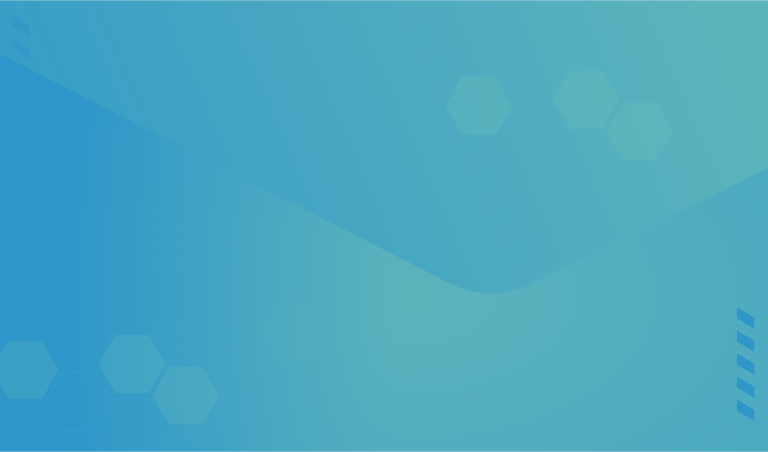
Reproduce this background procedurally as a WebGL 1 fragment shader.

```glsl
precision highp float;
// Blue and teal gradient backdrop with a curved fold, faint hexagons and slanted dashes.
uniform vec2 u_resolution;

const vec2 CLUSTER_START = vec2(0.0326, 0.4818);
const vec2 CLUSTER_SHIFT = vec2(0.591, -0.344);

// Anti-aliased coverage of a signed distance
float cover(float d) {
  float px = 1.0 / u_resolution.x;
  return 1.0 - smoothstep(-0.7 * px, 0.7 * px, d);
}

float smoothMin(float a, float b, float k) {
  float h = max(k - abs(a - b), 0.0) / k;
  return min(a, b) - 0.25 * h * h * k;
}

// Hexagon with its points to the left and right
float hexagon(vec2 p) {
  p = abs(p);
  return max(p.y, 0.866 * p.x + 0.5 * p.y) - 0.0378;
}

float outline(vec2 p) {
  return cover(abs(hexagon(p)) - 0.0012);
}

// Column of slanted dashes hanging from its top left corner
float dashes(vec2 p, float count) {
  p.y -= 0.6 * p.x;
  float row = clamp(floor(p.y / 0.03), 0.0, count - 1.0);
  vec2 halfSize = vec2(0.0113, 0.0073);
  vec2 d = abs(p - vec2(0.0, row * 0.03) - halfSize) - halfSize;
  return cover(max(d.x, d.y));
}

void main() {
  // Canvas width is 1, origin at the top left
  vec2 p = vec2(gl_FragCoord.x, u_resolution.y - gl_FragCoord.y) / u_resolution.x;
  float bottom = u_resolution.y / u_resolution.x;
  vec3 blue = vec3(0.18, 0.59, 0.79);
  vec3 teal = vec3(0.36, 0.705, 0.735);

  // Lower glow, falling off faster towards the left
  vec2 g = p - vec2(0.53, 0.385);
  g *= vec2(g.x < 0.0 ? 2.2 : 0.63, 1.1);
  float lower = 1.0 - length(g);

  // Upper slanted gradient, cut by a rounded valley
  float upper = 0.26 + 0.8 * p.x - 0.35 * p.y;
  float fold = smoothMin(0.0703 + 0.51 * p.x, 0.219 + 0.49 * (1.0 - p.x), 0.057);
  float tone = mix(lower, upper, cover((p.y - fold) * 0.89));
  vec3 color = mix(blue, teal, clamp(tone, 0.0, 1.0));

  // Two zigzag hexagon clusters, the second cell of each left hollow
  vec3 fillTint = vec3(0.40, 0.74, 0.73);
  vec3 lineTint = vec3(0.22, 0.62, 0.84);
  for (int c = 0; c < 2; c++) {
    float cluster = float(c);
    for (int i = 0; i < 4; i++) {
      float n = float(i);
      vec2 cell = vec2(0.0697 * n, 0.0449 * mod(n, 2.0) - 0.0039 * n);
      vec2 q = p - CLUSTER_START - cluster * CLUSTER_SHIFT - cell;
      if (i == 1) {
        color = mix(color, lineTint, outline(q) * mix(0.35, 0.05, cluster));
      } else {
        color = mix(color, fillTint, cover(hexagon(q)) * mix(0.26, 0.36, cluster));
      }
    }
  }
  color = mix(color, lineTint, 0.3 * outline(p - vec2(0.1706, 0.557)));
  color = mix(color, fillTint, 0.08 * cover(hexagon(p - vec2(0.3776, 0.432))));

  // Slanted dashes near two corners
  color = mix(color, blue, 0.6 * dashes(p - vec2(0.0156, 0.0195), 2.0));
  color = mix(color, blue, dashes(p - vec2(0.9596, 0.4), 5.0));

  // Pale hairlines along the top and bottom
  float rim = cover(min(p.y, bottom - p.y) - 0.0012);
  color = mix(color, vec3(0.75, 0.85, 0.9), 0.45 * rim);

  gl_FragColor = vec4(color, 1.0);
}
```
